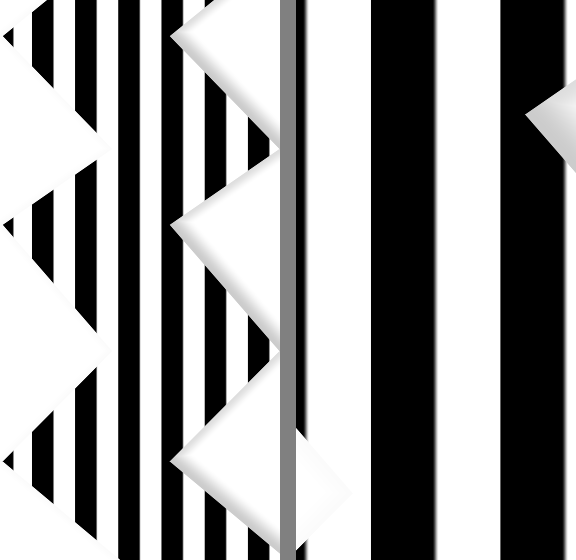
Left: the whole. Right: its middle third, enlarged.
Give the GLSL for this pattern, as a WebGL 1 fragment shader.

```glsl
precision highp float;

uniform vec2 u_resolution;

// Signed distance to the line a-b, positive below it (y points down, b right of a)
float below(vec2 p, vec2 a, vec2 b) {
  vec2 d = normalize(b - a);
  return d.x * (p.y - a.y) - d.y * (p.x - a.x);
}

// Column of wedges opening to the right: distances inside the upper and lower edges
vec2 wedges(vec2 p, float tipX, float depth) {
  vec3 lean = vec3(-0.042, -0.09, 0.033);
  vec2 best = vec2(-9.0);
  for (int i = 0; i < 3; i++) {
    float top = 0.722 * float(i) - 0.19;
    vec2 tip = vec2(tipX, top + 0.361 + lean[i]);
    vec2 d = vec2(below(p, tip, vec2(tipX + depth, top)),
                  -below(p, tip, vec2(tipX + depth, top + 0.722)));
    if (min(d.x, d.y) > min(best.x, best.y)) best = d;
  }
  return best;
}

// Black bars with a crisp left edge and a softer right edge
float stripes(float x, float pixel) {
  x -= 0.011 * step(x, 0.08);
  float t = mod(x - 0.1141 + 0.03, 0.1542) - 0.03;
  float soft = max(0.004, 0.5 * pixel);
  return smoothstep(-0.5 * pixel, 0.5 * pixel, t)
       * (1.0 - smoothstep(0.077 - soft, 0.077 + soft, t));
}

void main() {
  float pixel = 1.0 / u_resolution.x;
  vec2 p = vec2(gl_FragCoord.x, u_resolution.y - gl_FragCoord.y) * pixel;

  vec2 leftEdges = wedges(p, 0.01, 0.391);
  vec2 rightEdges = wedges(p, 0.606, 0.392);
  float leftDist = min(leftEdges.x, leftEdges.y);
  float rightDist = min(rightEdges.x, rightEdges.y);

  // Striped band, bounded on the left by nearly flat white paper
  float band = 1.0 - stripes(p.x, pixel);
  float paper = 1.0 - 0.015 * (1.0 - smoothstep(0.0, 0.03, -leftDist));
  float shade = mix(paper, band, smoothstep(-0.5 * pixel, 0.5 * pixel, leftDist));

  // Right paper, shadowed along its edges, wider on the lower one
  float shadow = max(0.13 * (1.0 - smoothstep(0.0, 0.045, rightEdges.x)),
                     0.2 * (1.0 - smoothstep(0.005, 0.075, rightEdges.y)));
  shade = mix(shade, 1.0 - shadow, smoothstep(-0.5 * pixel, 0.5 * pixel, rightDist));

  gl_FragColor = vec4(vec3(shade), 1.0);
}
```
